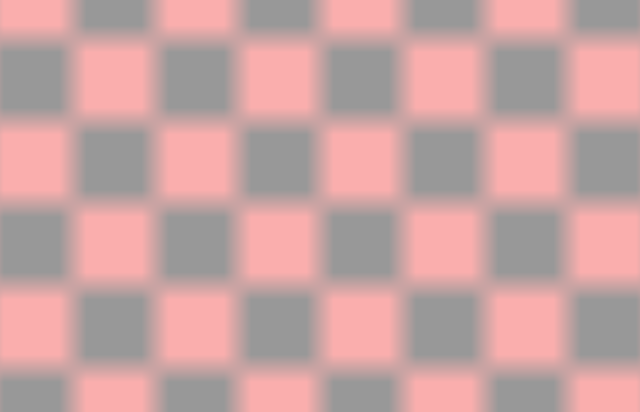
A Shadertoy shader for this pattern:

```glsl
// Soft checkerboard of pink and grey squares, five tiles to the canvas height.
// Each axis is a clamped square wave with linear ramps; the product of the
// two waves blends the colours, so seams and corners melt into mauve.

#define TILES_DOWN 5.0
#define RAMP_WIDTH 0.33               // blurred seam, in tiles
#define SEAM_OFFSET vec2(0.0, 0.03)   // crossing relative to centre, in tiles
#define GREY vec3(0.598, 0.597, 0.596)
#define PINK vec3(0.980, 0.684, 0.680)

// Square wave of period 2 with linear ramps, crossing zero at every integer
vec2 softSquareWave(vec2 p) {
    vec2 seam = floor(p + 0.5);
    vec2 direction = 1.0 - 2.0 * mod(seam, 2.0);
    return direction * clamp((p - seam) * 2.0 / RAMP_WIDTH, -1.0, 1.0);
}

void mainImage(out vec4 fragColor, in vec2 fragCoord) {
    // Tile coordinates measured from the canvas centre
    vec2 tilePos = (fragCoord - 0.5 * iResolution.xy) * TILES_DOWN / iResolution.y;

    // Both waves of equal sign give pink, opposite signs give grey
    vec2 wave = softSquareWave(tilePos - SEAM_OFFSET);
    float pinkness = 0.5 + 0.5 * wave.x * wave.y;

    fragColor = vec4(mix(GREY, PINK, pinkness), 1.0);
}
```
